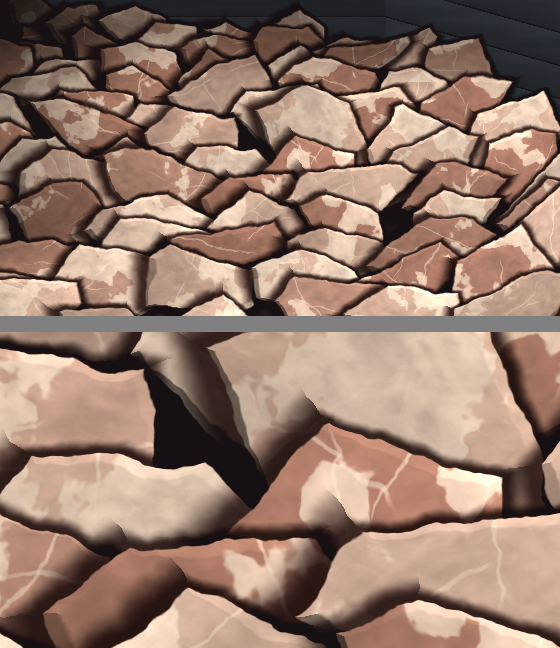
Top, the full canvas; bottom, a detail of the centre.
Write a Shadertoy shader that draws this texture.

```glsl
// A heap of broken sandstone slabs in hard sunlight against a dark plank wall.
// Rows of irregular polygons are painted from back to front; each one throws a
// crisp shadow on what lies behind it and carries bevels, crust, veins and grain.

#define ROWS 13
#define SIDES 6
#define SHADOW_MAX 0.040
#define SHADOW_TINT vec3(0.24, 0.18, 0.18)
#define BEVEL 0.010
#define CREAM vec3(0.89, 0.80, 0.71)
#define TAN vec3(0.77, 0.64, 0.56)
#define CLAY vec3(0.64, 0.455, 0.38)
#define GAP vec3(0.12, 0.085, 0.095)
#define WALL vec3(0.16, 0.175, 0.20)

const float TAU = 6.28318;

float hash(vec2 p) {
    vec3 h = fract(vec3(p.xyx) * 0.1031);
    h += dot(h, h.yzx + 33.33);
    return fract((h.x + h.y) * h.z);
}

float noise(vec2 p) {
    vec2 i = floor(p), f = fract(p);
    f = f * f * (3.0 - 2.0 * f);
    return mix(mix(hash(i), hash(i + vec2(1, 0)), f.x),
               mix(hash(i + vec2(0, 1)), hash(i + vec2(1, 1)), f.x), f.y);
}

float fbm(vec2 p) {
    float sum = 0.0, amp = 0.5;
    for (int i = 0; i < 5; i++) {
        sum += amp * noise(p);
        p = mat2(1.6, 1.2, -1.2, 1.6) * p + 7.3;
        amp *= 0.5;
    }
    return sum;
}

mat2 rotation(float a) {
    return mat2(cos(a), -sin(a), sin(a), cos(a));
}

// Height of the top of the heap
float heapTop(float x) {
    return 1.0 - 0.08 * x - 0.32 * smoothstep(1.3, 1.85, x);
}

// Irregular polygon: signed distance and the normal of the nearest side
vec3 slab(vec2 q, vec2 halfSize, float seed) {
    q /= halfSize;
    vec3 nearest = vec3(-9.0, 0.0, 0.0);
    for (int k = 0; k < SIDES; k++) {
        vec2 id = vec2(float(k) * 3.7, seed);
        float a = TAU * (float(k) + 0.65 * hash(id)) / float(SIDES);
        vec2 n = vec2(cos(a), sin(a));
        float e = dot(q, n) - mix(0.6, 1.0, hash(id + 51.0));
        if (e > nearest.x) nearest = vec3(e, n);
    }
    nearest.x *= halfSize.y;
    return nearest;
}

// Dark planks, sloping on the right-hand wall
vec3 wallColor(vec2 p) {
    float side = smoothstep(1.215, 1.225, p.x);
    float v = (p.y + 0.28 * side * (p.x - 1.22)) / 0.105;
    float seam = smoothstep(0.0, 0.07, fract(v));
    vec3 c = WALL * (0.65 + 0.3 * fract(v) + 0.25 * fbm(p * vec2(4, 30)));
    return c * mix(0.45, 1.0, seam) * mix(0.85, 1.0, side);
}

vec3 stoneColor(vec2 q, vec3 edge, float seed, float back) {
    vec2 m = q + seed * 0.37;
    float kind = hash(vec2(seed, 8.0)) - 0.25 * back;
    float mottled = fbm(m * 9.0);
    vec3 c = mix(CLAY, TAN, smoothstep(0.15, 0.55, kind));
    c = mix(c, CREAM, 0.8 * smoothstep(0.66, 0.8, kind));
    // Crust flaking off with a ragged edge
    float crust = smoothstep(0.575, 0.605, mottled + 0.05 * kind);
    c = mix(c, mix(CREAM, CLAY, step(0.75, kind) * 0.6), crust * 0.75);
    // Nearly straight calcite veins, broken up along their length
    for (int k = 0; k < 3; k++) {
        float a = TAU * hash(vec2(seed, 60.0 + float(k)));
        float off = 0.12 * (hash(vec2(seed, 70.0 + float(k))) - 0.5);
        float d = abs(dot(q, vec2(cos(a), sin(a))) - off + 0.05 * (mottled - 0.5));
        float present = smoothstep(0.4, 0.6, noise(m * 16.0 + float(k) * 9.0));
        c = mix(c, CREAM, 0.55 * present * (1.0 - smoothstep(0.0008, 0.0035, d)));
    }
    // Broad facet shading, stains and grain
    c *= 0.88 + 0.2 * hash(vec2(seed, 4.0)) + dot(q, vec2(0.3, 0.5));
    c *= 0.71 + 0.36 * mottled + 0.22 * fbm(m * vec2(45.0, 60.0));
    // Sunlit upper rim, shaded lower side, both of uneven width
    float width = BEVEL * (0.25 + 1.5 * noise(m * 13.0));
    float rim = smoothstep(-width, -width * 0.7, edge.x);
    float lit = dot(edge.yz, normalize(vec2(0.4, 1.0)));
    return c * mix(1.0, lit > 0.0 ? 1.0 + 0.12 * lit : 1.0 + 0.65 * lit, rim);
}

void mainImage(out vec4 fragColor, in vec2 fragCoord) {
    vec2 p = fragCoord / iResolution.y;
    float aa = 0.8 / iResolution.y;
    vec2 chips = vec2(fbm(p * 13.0), fbm(p * 13.0 + 40.0)) - 0.5;
    vec2 w = p + 0.036 * chips;

    // Sunlight fades toward the back and the left
    float back = smoothstep(0.64, 0.95, p.y);
    float left = smoothstep(0.5, 0.0, p.x) * smoothstep(0.08, 0.3, p.y);
    float light = 1.08 - 0.5 * back - 0.34 * left;

    float inside = smoothstep(0.0, 0.03, heapTop(p.x) - 0.05 - w.y);
    vec3 col = mix(wallColor(p), GAP, inside);

    for (int i = 0; i < ROWS; i++) {
        float t = float(i) / float(ROWS - 1), row = float(i);
        float cell = mix(0.15, 0.31, smoothstep(0.0, 0.45, t));
        float rowY = 0.94 - 0.62 * t - 0.34 * t * t;
        float shift = hash(vec2(row, 2.0));
        float column = floor(w.x / cell + shift);
        for (int j = -1; j <= 1; j++) {
            float id = column + float(j);
            float seed = row * 13.0 + id * 1.7 + 40.0;
            float r1 = hash(vec2(seed, 1.0)), r2 = hash(vec2(seed, 2.0)), r3 = hash(vec2(seed, 3.0));
            vec2 center = vec2((id + 0.5 - shift + 0.3 * (r1 - 0.5)) * cell,
                               rowY + 0.07 * (r2 - 0.5));
            if (center.y > heapTop(center.x) - 0.03) continue;
            float tilt = 0.6 * (r3 - 0.5) + 0.6 * smoothstep(0.9, 1.7, center.x) - 0.08;
            vec2 q = rotation(tilt) * (w - center);
            vec2 halfSize = cell * vec2(mix(0.52, 0.76, r2), mix(0.3, 0.5, r1));
            vec3 edge = slab(q, halfSize, seed);
            if (edge.x > SHADOW_MAX) continue;
            // Shadows fall mostly to the left and below
            float away = 0.5 - 0.5 * dot(edge.yz, normalize(vec2(0.8, 0.6)));
            float reach = SHADOW_MAX * mix(0.35, 1.0, away);
            float shade = smoothstep(reach * 0.2, reach, edge.x);
            col *= mix(SHADOW_TINT, vec3(1.0), shade);
            if (edge.x < aa) {
                vec3 stone = stoneColor(q, edge, seed, back) * light;
                col = mix(col, stone, smoothstep(aa, -aa, edge.x));
            }
        }
    }
    // Faint skylight keeps the deepest gaps from going black
    col = max(col, GAP * 0.75);
    fragColor = vec4(clamp(col, 0.0, 1.0), 1.0);
}
```
